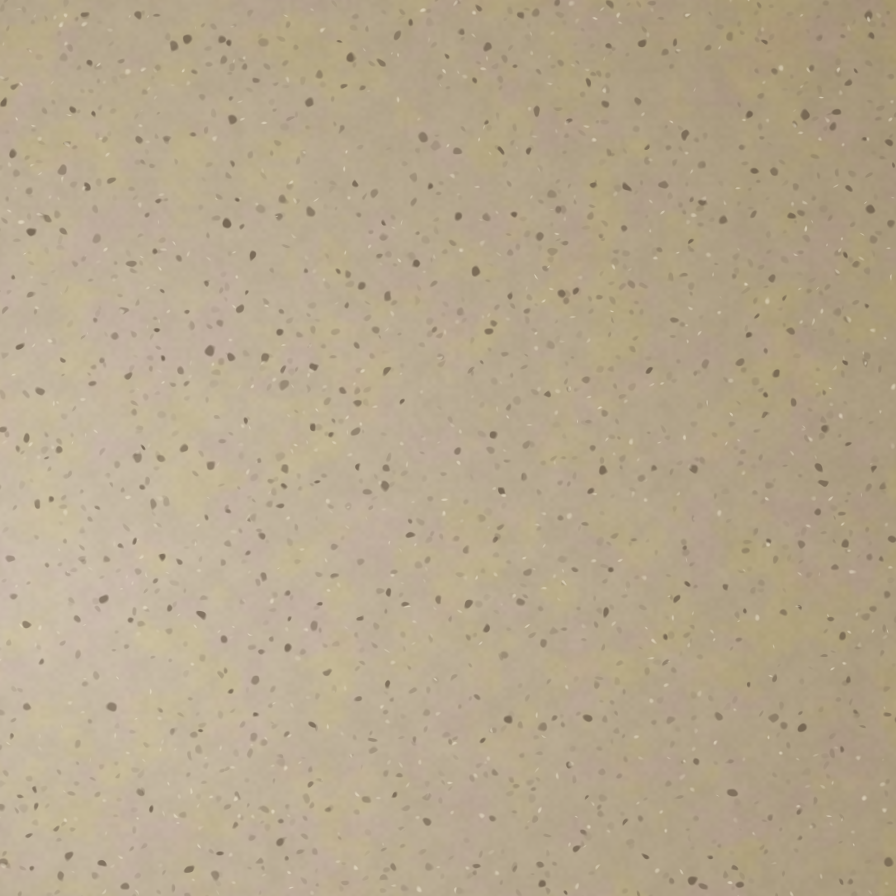
Give the GLSL for this texture, as a Shadertoy shader.

```glsl
// Speckled beige stone under soft light from the lower left, with dark grains and pale flecks.

const vec3 LIT_STONE = vec3(0.795, 0.745, 0.665);
const vec3 SHADED_STONE = vec3(0.660, 0.600, 0.490);
const vec3 DARK_GRAIN = vec3(0.40, 0.34, 0.27);
const vec3 PALE_FLECK = vec3(0.92, 0.88, 0.79);
const vec3 YELLOW_TINT = vec3(0.012, 0.014, -0.030);
const vec3 VIOLET_TINT = vec3(0.006, -0.010, 0.020);
const vec2 LIGHT_CENTRE = vec2(0.02, 0.34);
const float LIGHT_REACH = 1.02;
const float EDGE_SOFTNESS = 0.0017;
const float OUTLINE_WARP = 0.0035;
const float MOTTLE = 0.030;
const float GRIT = 0.022;

float hash(vec2 p) {
    return fract(sin(dot(p, vec2(127.1, 311.7))) * 43758.5453);
}

float noise(vec2 p) {
    vec2 i = floor(p);
    vec2 f = fract(p);
    f = f * f * (3.0 - 2.0 * f);
    return mix(mix(hash(i), hash(i + vec2(1.0, 0.0)), f.x),
               mix(hash(i + vec2(0.0, 1.0)), hash(i + vec2(1.0, 1.0)), f.x), f.y);
}

float fbm(vec2 p) {
    float sum = 0.0;
    float weight = 0.5;
    for (int octave = 0; octave < 3; octave++) {
        sum += weight * noise(p);
        p = p * 2.03 + 17.3;
        weight *= 0.5;
    }
    return sum / 0.875;
}

// Coverage of scattered soft ellipses, one candidate per jittered grid cell.
float specks(vec2 p, float cells, float density, float radius, float stretch, float seed) {
    vec2 home = floor(p * cells);
    float coverage = 0.0;
    for (int y = -1; y <= 1; y++) {
        for (int x = -1; x <= 1; x++) {
            vec2 cell = home + vec2(x, y);
            vec2 key = cell + seed;
            float clustering = 0.45 + 1.1 * noise(cell * 0.37 + seed);
            if (hash(key) > density * clustering) continue;

            vec2 jitter = vec2(hash(key + 11.3), hash(key + 23.7));
            vec2 offset = p - (cell + jitter) / cells;
            float angle = 6.2832 * hash(key + 37.1);
            vec2 along = vec2(cos(angle), sin(angle));
            offset = vec2(dot(offset, along), dot(offset, vec2(-along.y, along.x)));
            offset.y *= mix(1.0, stretch, hash(key + 41.9));

            float size = radius * mix(0.6, 1.25, hash(key + 53.3));
            float strength = mix(0.3, 1.0, hash(key + 67.7));
            float shape = 1.0 - smoothstep(-EDGE_SOFTNESS, EDGE_SOFTNESS, length(offset) - size);
            coverage = max(coverage, shape * strength);
        }
    }
    return coverage;
}

void mainImage(out vec4 fragColor, in vec2 fragCoord) {
    vec2 uv = fragCoord / iResolution.xy;

    // Broad light falloff
    float falloff = length(uv - LIGHT_CENTRE) / LIGHT_REACH;
    vec3 color = mix(LIT_STONE, SHADED_STONE, min(falloff, 1.15));

    // Soft mottling, tint patches and fine grit
    color += MOTTLE * (fbm(uv * 42.0) - 0.5);
    color += YELLOW_TINT * smoothstep(0.45, 0.8, fbm(uv * 24.0 + 31.0));
    color += VIOLET_TINT * smoothstep(0.45, 0.8, fbm(uv * 28.0 + 73.0));
    color += GRIT * (noise(uv * 190.0) - 0.5);

    // Irregular grain outlines
    vec2 warp = vec2(noise(uv * 140.0 + 5.0), noise(uv * 140.0 + 91.0)) - 0.5;
    vec2 p = uv + OUTLINE_WARP * warp;

    // Faint grains, dark grains, then pale flecks
    float faint = specks(p, 52.0, 0.42, 0.0037, 1.9, 101.0);
    float dark = specks(p, 36.0, 0.42, 0.0043, 1.7, 211.0);
    float pale = specks(p, 48.0, 0.32, 0.0023, 2.4, 307.0);
    color = mix(color, DARK_GRAIN, 0.27 * faint);
    color = mix(color, DARK_GRAIN, 0.80 * dark);
    color = mix(color, PALE_FLECK, 0.65 * pale);

    fragColor = vec4(color, 1.0);
}
```
